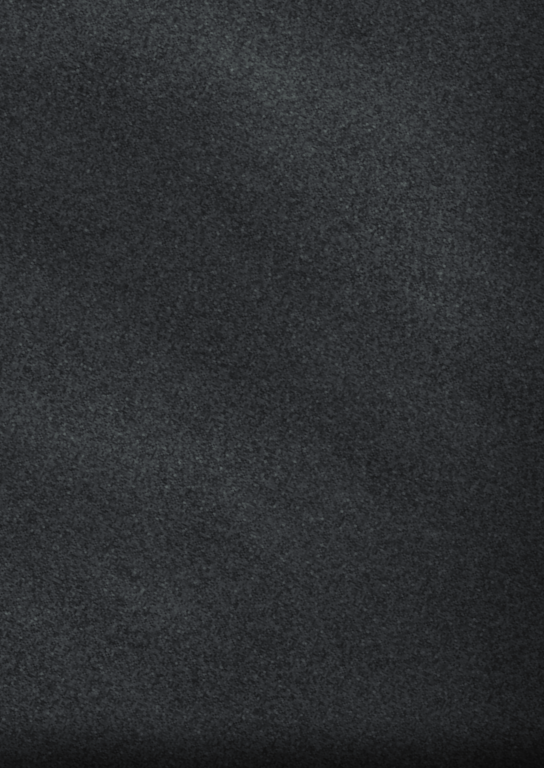
This texture is drawn by a WebGL 1 fragment shader. Its source:

```glsl
precision highp float;
// Dark slate chalkboard with fine pitted grain, wiped chalk haze and shaded edges.
uniform vec2 u_resolution;

// Tones
const float BOARD_TONE = 0.175;
const float HAZE_GAIN = 0.054;
const float MOTTLE_GAIN = 0.045;
const vec3 DARK_TINT = vec3(1.0, 0.99, 1.0);
const vec3 SLATE_TINT = vec3(0.955, 1.0, 1.05);
const vec3 CHALK_TINT = vec3(0.93, 1.01, 1.01);
// Grain, as cells per canvas height
const float FINE_CELLS = 470.0;
const float COARSE_CELLS = 240.0;
const float SPECK_CELLS = 190.0;
const float FINE_GAIN = 0.120;
const float COARSE_GAIN = 0.055;
const float SPECK_GAIN = 0.105;
const float GRAIN_ANGLE = -0.45;
const vec2 GRAIN_STRETCH = vec2(0.88, 1.06);

float hash(vec2 p) {
  vec3 q = fract(vec3(p.xyx) * 0.1031);
  q += dot(q, q.yzx + 33.33);
  return fract((q.x + q.y) * q.z);
}

vec2 rotate(vec2 p, float angle) {
  float c = cos(angle), s = sin(angle);
  return vec2(c * p.x + s * p.y, c * p.y - s * p.x);
}

float valueNoise(vec2 p) {
  vec2 cell = floor(p), f = fract(p);
  f = f * f * (3.0 - 2.0 * f);
  float low = mix(hash(cell), hash(cell + vec2(1.0, 0.0)), f.x);
  float high = mix(hash(cell + vec2(0.0, 1.0)), hash(cell + vec2(1.0)), f.x);
  return mix(low, high, f.y);
}

float layeredNoise(vec2 p) {
  float sum = 0.0, gain = 0.5;
  for (int i = 0; i < 5; i++) {
    sum += gain * valueNoise(p);
    p = rotate(p, 0.6) * 2.03 + 17.0;
    gain *= 0.5;
  }
  return sum;
}

// Soft round chalk grains, one per cell, few of them bright
float specks(vec2 p) {
  vec2 home = floor(p);
  float light = 0.0;
  for (int y = -1; y <= 1; y++) {
    for (int x = -1; x <= 1; x++) {
      vec2 cell = home + vec2(float(x), float(y));
      vec2 center = cell + vec2(hash(cell + 3.7), hash(cell + 71.3));
      float strength = pow(hash(cell + 140.9), 6.0);
      float dist = length(p - center);
      light = max(light, strength * (1.0 - smoothstep(0.1, 0.55, dist)));
    }
  }
  return light;
}

// Soft elliptical wipe mark
float smudge(vec2 p, vec2 center, vec2 size, float angle) {
  vec2 q = rotate(p - center, angle) / size;
  return exp(-dot(q, q));
}

float chalkHaze(vec2 p) {
  vec2 warp = vec2(layeredNoise(p * 5.0 + 40.0), layeredNoise(p * 5.0 + 90.0));
  vec2 q = p + 0.10 * (warp - 0.48);
  float haze = 0.95 * smudge(q, vec2(0.52, 0.71), vec2(0.22, 0.11), -0.85);
  haze += 0.90 * smudge(q, vec2(0.17, 0.45), vec2(0.25, 0.09), -0.45);
  haze += 0.70 * smudge(q, vec2(0.06, 0.20), vec2(0.20, 0.10), -0.15);
  haze += 0.80 * smudge(q, vec2(0.22, 0.96), vec2(0.32, 0.10), -0.25);
  return haze;
}

// Darkening toward the bottom, the right side and the lower right corner
float edgeShade(vec2 uv) {
  float bottom = mix(0.42, 1.0, smoothstep(-0.01, 0.075, uv.y));
  float right = 1.0 - 0.16 * smoothstep(0.80, 1.0, uv.x);
  float corner = 1.0 - 0.20 * smoothstep(0.5, 1.0, uv.x) * (1.0 - smoothstep(0.1, 0.6, uv.y));
  return bottom * right * corner;
}

void main() {
  vec2 uv = gl_FragCoord.xy / u_resolution;
  vec2 p = gl_FragCoord.xy / u_resolution.y;
  vec2 grainPos = rotate(p, GRAIN_ANGLE) * GRAIN_STRETCH + 2.0;

  // Broad tone: haze broken up by wiped streaks
  float haze = chalkHaze(p);
  float streaks = layeredNoise(rotate(p, -0.6) * vec2(5.0, 13.0) + 8.0);
  float tone = BOARD_TONE + HAZE_GAIN * haze * (0.55 + 0.9 * streaks);
  tone += MOTTLE_GAIN * (streaks - 0.45);

  // Fine tone: pits and chalk grains, stronger where chalk remains
  float grain = FINE_GAIN * (valueNoise(grainPos * FINE_CELLS) - 0.5);
  grain += COARSE_GAIN * (valueNoise(grainPos * COARSE_CELLS + 31.0) - 0.5);
  grain += SPECK_GAIN * specks(grainPos * SPECK_CELLS);
  tone += grain * (0.85 + 0.35 * haze);
  tone = max(tone * edgeShade(uv), 0.02);

  vec3 tint = mix(DARK_TINT, SLATE_TINT, smoothstep(0.05, 0.14, tone));
  tint = mix(tint, CHALK_TINT, smoothstep(0.22, 0.31, tone));
  gl_FragColor = vec4(tone * tint, 1.0);
}
```
